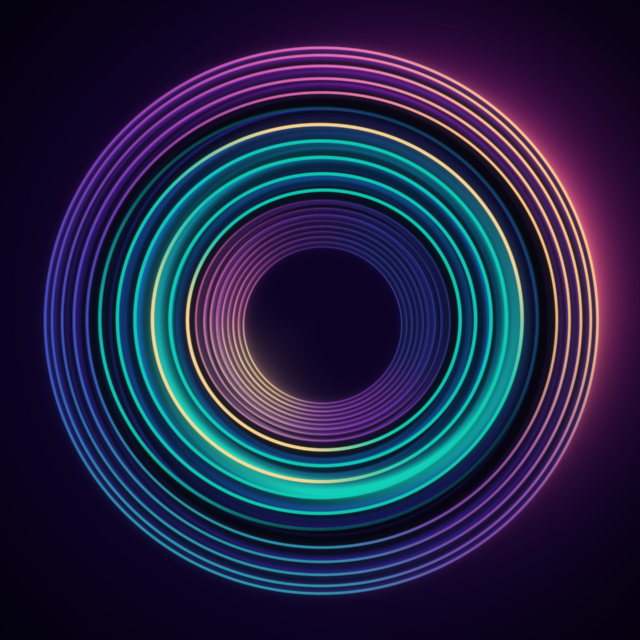
Give the GLSL for this background, as a Shadertoy shader.

```glsl
struct Band { vec2 outerCentre, innerCentre, outerRadii, innerRadii; float count, spacing, halfWidth; };
const Band OUTER = Band(vec2(0.002, -0.001), vec2(0.003, 0.0),
    vec2(0.4316, 0.4264), vec2(0.367, 0.3555), 5.0, 1.3, 0.0021);
const Band MIDDLE = Band(vec2(-0.002, 0.002), vec2(0.006, 0.0),
    vec2(0.342, 0.329), vec2(0.213, 0.203), 6.0, 1.0, 0.0026);
const Band INNER = Band(vec2(0.0045, -0.001), vec2(0.004, -0.008),
    vec2(0.1985, 0.188), vec2(0.1237, 0.1224), 9.0, 0.85, 0.0014);
const vec3 NIGHT = vec3(0.045, 0.01, 0.14);
const vec3 CORNER = vec3(0.015, 0.004, 0.06);
const vec3 NAVY = vec3(0.035, 0.02, 0.12);
const vec3 INDIGO = vec3(0.06, 0.05, 0.25);
const vec3 PLUM = vec3(0.27, 0.04, 0.34);
const vec3 DEEP_TEAL = vec3(0.01, 0.18, 0.29);
const vec3 TEAL = vec3(0.06, 0.80, 0.71);
const vec3 CYAN = vec3(0.18, 0.70, 0.76);
const vec3 BLUE = vec3(0.23, 0.34, 0.82);
const vec3 VIOLET = vec3(0.55, 0.22, 0.72);
const vec3 PINK = vec3(0.92, 0.42, 0.72);
const vec3 MAGENTA = vec3(0.25, 0.03, 0.20);
const vec3 AMBER = vec3(0.52, 0.25, 0.13);
const vec3 PEACH = vec3(1.0, 0.78, 0.50);
const vec3 CREAM = vec3(1.0, 0.86, 0.58);
const float GLOW_RADIUS = 0.006;
const float GLOW_STRENGTH = 0.2;
const float STREAK_DENSITY = 210.0;

float hash(float n) {
    n = fract(n * 0.1031);
    n *= n + 33.33;
    return fract(n * (n + n));
}

float noise(float x) {
    float f = fract(x);
    return mix(hash(floor(x)), hash(floor(x) + 1.0), f * f * (3.0 - 2.0 * f));
}

// Soft angular peak that wraps around the circle
float lobe(float angle, float degrees, float sharpness) {
    return exp(sharpness * (cos(angle - radians(degrees)) - 1.0));
}

vec4 hue(vec3 colour, float weight) { return vec4(colour, 1.0) * weight; }

vec3 outerHue(float a) {
    vec4 sum = hue(PEACH, 2.5 * lobe(a, 20.0, 5.0)) + hue(PINK, lobe(a, 98.0, 6.0))
        + hue(VIOLET, lobe(a, 140.0, 7.0)) + hue(BLUE, lobe(a, 183.0, 7.0))
        + hue(CYAN, 1.8 * lobe(a, 245.0, 5.0)) + hue(VIOLET, lobe(a, 315.0, 7.0));
    return sum.rgb / sum.a;
}

vec3 innerHue(float a) {
    vec4 sum = hue(CREAM, 1.6 * lobe(a, 222.0, 6.0)) + hue(PINK, lobe(a, 160.0, 6.0))
        + hue(VIOLET * 0.7, lobe(a, 110.0, 5.0)) + hue(BLUE * 0.75, 1.3 * lobe(a, 25.0, 3.0))
        + hue(VIOLET, lobe(a, 285.0, 6.0));
    return sum.rgb / sum.a;
}

float ellipse(vec2 p, vec2 centre, vec2 radii) {
    return (length((p - centre) / radii) - 1.0) * min(radii.x, radii.y);
}

// 0 on the outer rim of a band, 1 on its inner rim
float bandDepth(vec2 p, Band b) {
    float fromOuter = -ellipse(p, b.outerCentre, b.outerRadii);
    return fromOuter / (fromOuter + ellipse(p, b.innerCentre, b.innerRadii));
}

// Shading that fades inward from each ring to the next
float ribbon(float depth, Band b) {
    float f = fract(pow(clamp(depth, 0.0, 1.0), 1.0 / b.spacing) * (b.count - 1.0));
    float mask = smoothstep(-0.02, 0.02, depth) * smoothstep(1.02, 0.98, depth);
    return mask * mix(1.2, 0.15, smoothstep(0.1, 0.9, f));
}

void drawRing(inout vec3 colour, vec2 p, Band b, float index, vec3 tint, float level, float pixel) {
    float t = pow(index / (b.count - 1.0), b.spacing);
    float d = abs(ellipse(p, mix(b.outerCentre, b.innerCentre, t), mix(b.outerRadii, b.innerRadii, t)));
    float core = 1.0 - smoothstep(b.halfWidth - pixel, b.halfWidth + pixel, d);
    colour += tint * level * GLOW_STRENGTH * exp(-d / GLOW_RADIUS) * (1.0 - colour);
    colour = mix(colour, tint, core * level);
}

void mainImage(out vec4 fragColor, in vec2 fragCoord) {
    float pixel = 1.0 / min(iResolution.x, iResolution.y);
    vec2 p = (fragCoord - 0.5 * iResolution.xy) * pixel;
    float a = atan(p.y, p.x);
    float rim = ellipse(p, OUTER.outerCentre, OUTER.outerRadii);
    float hole = ellipse(p, INNER.innerCentre, INNER.innerRadii);
    float streak = 0.4 + 1.0 * noise(length(p - vec2(0.006, -0.003)) * STREAK_DENSITY);

    // Night sky, warm halo and warm spill into the hole
    vec3 colour = mix(NIGHT, CORNER, smoothstep(0.42, 0.7, length(p)));
    float outside = max(rim, 0.0);
    colour += MAGENTA * exp(-outside / 0.1) * lobe(a, 28.0, 2.0);
    colour += AMBER * exp(-outside / 0.03) * lobe(a, 18.0, 4.0);
    vec3 spill = NIGHT + PEACH * 0.28 * exp(min(hole, 0.0) / 0.03) * lobe(a, 222.0, 4.0);
    colour = mix(colour, spill, smoothstep(pixel, -pixel, hole));

    // Dark disc and shaded ribbons
    float disc = smoothstep(pixel, -pixel, rim) * smoothstep(-pixel, pixel, hole);
    colour = mix(colour, NAVY * streak, disc);
    float middleDepth = bandDepth(p, MIDDLE), innerDepth = bandDepth(p, INNER);
    vec3 innerTint = mix(innerHue(a), VIOLET, 0.5 * lobe(a, 220.0, 2.0) * clamp(1.0 - innerDepth, 0.0, 1.0));
    float innerLevel = mix(0.6, 1.0, lobe(a, 215.0, 1.0));
    colour += mix(INDIGO * 0.6, PLUM, lobe(a, 65.0, 1.6)) * ribbon(bandDepth(p, OUTER), OUTER) * streak;
    float middleRibbon = ribbon(middleDepth, MIDDLE);
    colour += mix(INDIGO * 0.6, DEEP_TEAL, smoothstep(0.0, 0.4, middleDepth)) * middleRibbon * streak;
    colour += innerTint * 0.3 * innerLevel * ribbon(innerDepth, INNER) * streak;

    // Bright teal crescent
    float crescent = (middleDepth - 0.5 + 0.165 * cos(a)) / 0.15;
    float crescentLight = exp(-crescent * crescent) * (0.66 - 0.46 * sin(a));
    colour = mix(colour, TEAL, clamp(crescentLight * mix(0.6, 1.0, middleRibbon), 0.0, 1.0));

    // Luminous rings
    for (float i = 0.0; i < OUTER.count; i++)
        drawRing(colour, p, OUTER, i, outerHue(a), mix(0.75, 1.0, lobe(a, 45.0, 1.0)), pixel);
    for (float i = 0.0; i < MIDDLE.count; i++) {
        float warmth = mod(i, 2.0) * smoothstep(0.2, 0.7, lobe(a, i < 2.0 ? 60.0 : 220.0, 1.5));
        float level = i < 1.0 ? 0.2 + 0.75 * lobe(a, 200.0, 3.0) : 0.95;
        drawRing(colour, p, MIDDLE, i, mix(TEAL, CREAM, warmth), level, pixel);
    }
    for (float i = 0.0; i < INNER.count; i++)
        drawRing(colour, p, INNER, i, innerTint, innerLevel * mix(0.75, 1.0, hash(i + 3.0)), pixel);
    fragColor = vec4(clamp(colour, 0.0, 1.0), 1.0);
}
```
